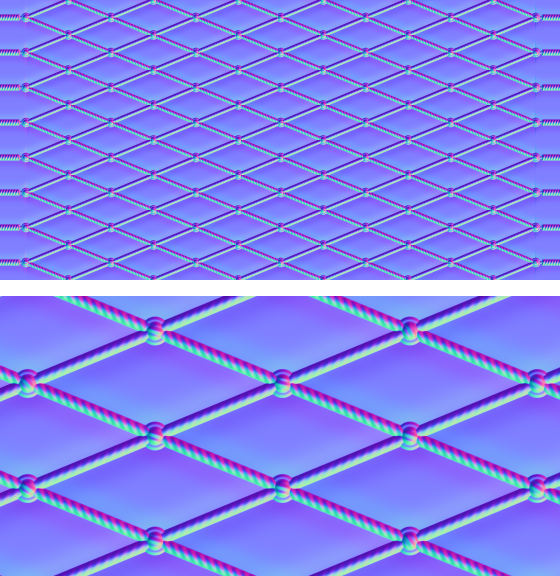
Top, the full canvas; bottom, a detail of the centre.
Write a Shadertoy shader that draws this texture map.

```glsl
// Normal map of a diamond net of twisted cords with knotted rings and coil springs at both sides.

const float TAU = 6.28318;
const vec2 CELL = vec2(0.3034, 0.125);   // spacing of the knots across and down

float hash(vec2 p) {
    return fract(sin(dot(p, vec2(127.1, 311.7))) * 43758.5453);
}

// Rounded bump of radius r at distance d from its axis
float bump(float d, float r) {
    return max(0.0, r - d * d / r);
}

// Soft dent pressed into the ground beside a cord
float dent(float d) {
    return 0.006 * exp(-d * d / 0.0005);
}

// Cord with slanted strands; d is the signed offset, s the position along it
float cord(float d, float s, float strand) {
    float body = bump(d, 0.0072);
    float twist = sin(TAU * (s / 0.0115 + d / 0.013));
    return 1.7 * body + strand * twist * smoothstep(0.0, 0.003, body);
}

// Domed knot with a ring groove and strands turned differently on each knot
float knot(vec2 q, vec2 id) {
    float r = length(q);
    float angle = 0.9 + 0.9 * (hash(id) - 0.5);
    float strands = sin(TAU * dot(q, vec2(cos(angle), sin(angle))) / 0.0085 + 3.0 * hash(id + 7.0));
    float groove = exp(-pow((r - 0.0105) / 0.003, 2.0));
    return 1.4 * bump(r, 0.0168) - 0.006 * groove
         + 0.0016 * strands * (1.0 - smoothstep(0.007, 0.011, r));
}

// Coil spring with a thin hook; e is the distance outward from the last knot
float spring(float e, float x, float y) {
    float hook = 1.5 * bump(y, 0.0035) * step(0.0, e);
    float body = bump(y, 0.0105);
    float coil = 0.0022 * sin(TAU * (x / 0.0096 - y / 0.028));
    float wound = 1.4 * body + coil * smoothstep(0.0, 0.003, body);
    return max(hook, wound * smoothstep(0.022, 0.026, e));
}

float height(vec2 p) {
    vec2 g = (p - vec2(1.003, 0.0625)) / CELL;
    vec2 diagonals = vec2(g.x + g.y, g.x - g.y);
    vec2 id = floor(diagonals + 0.5);
    vec2 f = diagonals - id;

    // Offsets across and positions along both families of cords
    vec2 slope = 1.0 / CELL;
    float scale = length(slope);
    vec2 d = f / scale;
    float fall = dot(p, vec2(slope.y, -slope.x)) / scale;
    float rise = dot(p, slope.yx) / scale;

    float outward = (abs(g.x) - 3.0) * CELL.x;
    float row = (fract(g.y + 0.5) - 0.5) * CELL.y;
    float relief;
    float ground;
    if (outward < 0.0) {
        relief = max(cord(d.x, fall, 0.0015), cord(d.y, rise, 0.0004));
        ground = dent(d.x) + dent(d.y);
    } else {
        relief = spring(outward, p.x, row);
        ground = dent(row) * (1.0 + exp(-outward / 0.01));
    }

    // Knots sit on every crossing up to the outermost columns
    if (abs(id.x + id.y) < 6.5) {
        vec2 q = 0.5 * vec2(f.x + f.y, f.x - f.y) * CELL;
        relief = max(relief, knot(q, id));
    }
    return relief - ground;
}

// Surface normal with the green axis pointing down
vec3 surfaceNormal(vec2 p) {
    vec2 e = vec2(0.0008, 0.0);
    float dx = height(p + e) - height(p - e);
    float dy = height(p + e.yx) - height(p - e.yx);
    return normalize(vec3(-dx, dy, 2.0 * e.x));
}

void mainImage(out vec4 fragColor, in vec2 fragCoord) {
    // Average a grid of samples inside each pixel
    vec3 sum = vec3(0.0);
    for (int j = 0; j < 3; j++) {
        for (int i = 0; i < 3; i++) {
            vec2 offset = (vec2(i, j) - 1.0) / 3.0;
            vec2 p = (fragCoord + offset) / iResolution.xy * vec2(2.0, 1.0);
            sum += surfaceNormal(p);
        }
    }
    fragColor = vec4(0.5 + 0.5 * sum / 9.0, 1.0);
}
```
